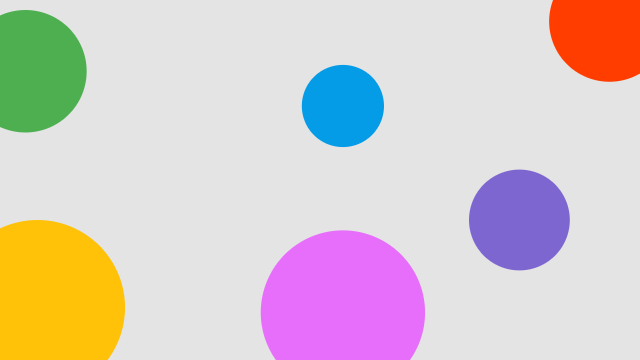
Reproduce this background procedurally as a WebGL 1 fragment shader.

```glsl
precision highp float;

uniform vec2 u_resolution;

const vec3 PAPER  = vec3(0.894, 0.894, 0.894);
const vec3 GREEN  = vec3(0.302, 0.686, 0.314);
const vec3 RED    = vec3(1.000, 0.239, 0.000);
const vec3 BLUE   = vec3(0.016, 0.608, 0.906);
const vec3 PURPLE = vec3(0.494, 0.400, 0.820);
const vec3 YELLOW = vec3(1.000, 0.761, 0.035);
const vec3 PINK   = vec3(0.906, 0.431, 0.984);

float circleDistance(vec2 point, vec2 center, float radius) {
  return length(point - center) - radius;
}

// Lays a flat disc over the base colour with an edge one pixel wide.
vec3 paintDisc(vec3 base, vec2 point, vec2 center, float radius, vec3 color, float pixel) {
  float coverage = clamp(0.5 - circleDistance(point, center, radius) / pixel, 0.0, 1.0);
  return mix(base, color, coverage);
}

void main() {
  // Canvas heights are the unit of length.
  float pixel = 1.0 / u_resolution.y;
  vec2 point = gl_FragCoord.xy * pixel;

  vec3 color = PAPER;

  // Upper discs
  color = paintDisc(color, point, vec2(0.0706, 0.8021), 0.1701, GREEN, pixel);
  color = paintDisc(color, point, vec2(0.9525, 0.7056), 0.1141, BLUE, pixel);
  color = paintDisc(color, point, vec2(1.6930, 0.9405), 0.1676, RED, pixel);

  // Lower discs
  color = paintDisc(color, point, vec2(0.1042, 0.1458), 0.2431, YELLOW, pixel);
  color = paintDisc(color, point, vec2(0.9525, 0.1319), 0.2282, PINK, pixel);
  color = paintDisc(color, point, vec2(1.4428, 0.3889), 0.1400, PURPLE, pixel);

  gl_FragColor = vec4(color, 1.0);
}
```
